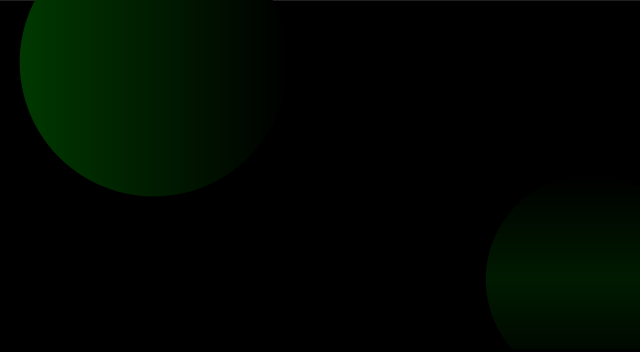
Give the GLSL for this background, as a WebGL 2 fragment shader.

```glsl
#version 300 es
precision highp float;

uniform vec2 u_resolution;
out vec4 outColor;

// Discs: centre x, centre y, radius, in canvas heights
#define LARGE_DISC vec3(0.437, 0.823, 0.381)
#define SMALL_DISC vec3(1.678, 0.206, 0.298)
#define LARGE_GREEN vec3(0.0, 0.22, 0.0)
#define SMALL_GREEN vec3(0.0, 0.102, 0.0)
#define TOP_LINE_GREY vec3(0.13)
#define TOP_LINE_WIDTH 0.0027
#define FLOOR_HEIGHT 0.0075

// Antialiased coverage of a signed distance, one pixel wide
float coverage(float dist, float pixel) {
    return clamp(0.5 - dist / pixel, 0.0, 1.0);
}

float discDistance(vec2 p, vec3 disc) {
    return length(p - disc.xy) - disc.z;
}

void main() {
    float pixel = 1.0 / u_resolution.y;
    vec2 p = gl_FragCoord.xy * pixel;

    // Black ground with a thin line along the top
    vec3 color = TOP_LINE_GREY * coverage(1.0 - TOP_LINE_WIDTH - p.y, pixel);

    // Large disc fades from left to right
    vec2 largeLocal = (p - LARGE_DISC.xy) / LARGE_DISC.z;
    float sideFade = clamp(0.5 - 0.5 * largeLocal.x, 0.0, 1.0);
    color = mix(color, LARGE_GREEN * sideFade, coverage(discDistance(p, LARGE_DISC), pixel));

    // Small disc glows along its horizontal middle
    vec2 smallLocal = (p - SMALL_DISC.xy) / SMALL_DISC.z;
    float bandFade = clamp(1.0 - abs(smallLocal.y), 0.0, 1.0);
    color = mix(color, SMALL_GREEN * bandFade, coverage(discDistance(p, SMALL_DISC), pixel));

    // Black strip along the bottom
    color *= 1.0 - coverage(p.y - FLOOR_HEIGHT, pixel);

    outColor = vec4(color, 1.0);
}
```
